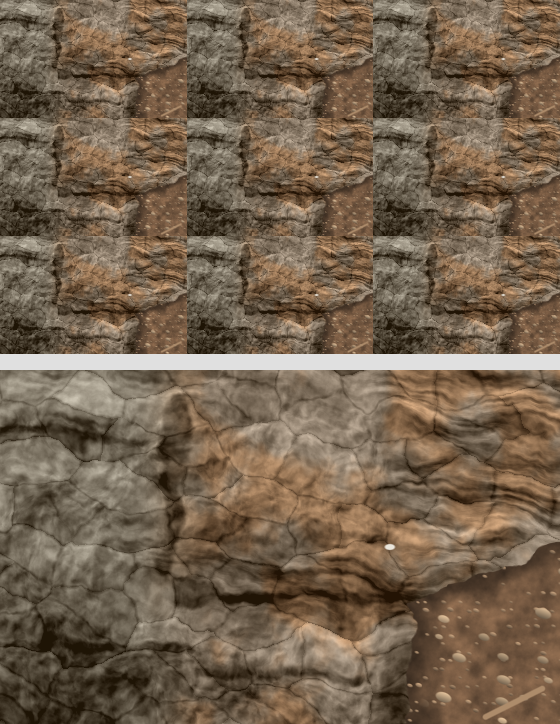
Top: the whole. Bottom: its middle third, enlarged.
Give the GLSL for this texture, as a Shadertoy shader.

```glsl
// Weathered rock face with ledges, cracks and a pebbled soil bank, tiled three by three.

float hash(vec2 p) {
    return fract(sin(dot(p, vec2(127.1, 311.7))) * 43758.5453);
}

float noise(vec2 p) {
    vec2 i = floor(p), f = fract(p);
    f = f * f * (3.0 - 2.0 * f);
    return mix(mix(hash(i), hash(i + vec2(1, 0)), f.x),
               mix(hash(i + vec2(0, 1)), hash(i + vec2(1, 1)), f.x), f.y);
}

float fbm(vec2 p) {
    float sum = 0.0, amp = 0.5;
    for (int i = 0; i < 5; i++) {
        sum += amp * noise(p);
        p = mat2(1.6, 1.2, -1.2, 1.6) * p + 7.3;
        amp *= 0.5;
    }
    return sum;
}

// Soft elliptical patch
float blob(vec2 p, vec2 center, vec2 radius) {
    vec2 d = (p - center) / radius;
    return exp(-dot(d, d));
}

float segment(vec2 p, vec2 a, vec2 b) {
    vec2 d = b - a;
    return length(p - a - d * clamp(dot(p - a, d) / dot(d, d), 0.0, 1.0));
}

// Tapering dark crack
float crack(vec2 p, vec2 a, vec2 b, float width) {
    return 1.0 - smoothstep(0.2 * width, width, segment(p, a, b));
}

// Angular blocks: x = distance to the joint, y = random tilt shading
vec2 facets(vec2 p) {
    vec2 cell = floor(p), tilt = vec2(0);
    float near = 9.0, next = 9.0;
    for (int j = -1; j <= 1; j++)
    for (int i = -1; i <= 1; i++) {
        vec2 id = cell + vec2(i, j);
        vec2 d = p - id - vec2(hash(id), hash(id + 31.7));
        float dist = length(d);
        if (dist < near) {
            next = near;
            near = dist;
            tilt = vec2(hash(id + 5.1) - 0.5, d.y * 0.5);
        } else next = min(next, dist);
    }
    return vec2(next - near, tilt.x + tilt.y);
}

// Surface height: rough stone blended with slanting strata
float relief(vec2 p, float layered) {
    float rough = fbm(p * 9.0) + 0.35 * abs(fbm(p * 17.0 + 4.0) - 0.5);
    float strata = fbm(vec2(p.x * 5.0, (p.y + 0.16 * p.x) * 21.0));
    return mix(rough, strata, layered);
}

// Pebbles on a jittered grid: x = coverage, y = brightness
vec2 pebbles(vec2 p, float scale, float density, float px) {
    vec2 id = floor(p * scale);
    vec2 d = fract(p * scale) - 0.35 - 0.3 * vec2(hash(id), hash(id + 8.2));
    d = mat2(0.94, 0.34, -0.34, 0.94) * d * vec2(0.75, 1.25);
    float radius = 0.14 + 0.16 * hash(id + 3.3);
    float cover = 1.0 - smoothstep(-px * scale, px * scale, length(d) - radius);
    return vec2(cover * step(hash(id + 17.0), density), 0.75 + d.y + 0.3 * hash(id + 2.0));
}

void mainImage(out vec4 fragColor, in vec2 fragCoord) {
    vec2 u = fract(3.0 * fragCoord / iResolution.xy);
    vec2 p = u * vec2(1.58, 1.0);
    float px = 3.0 / iResolution.y;
    vec2 warp = vec2(fbm(p * 7.0), fbm(p * 7.0 + 19.0)) - 0.48;
    vec2 w = u + 0.09 * warp;
    vec2 q = p + 0.10 * warp;

    // Broad light and shade of the outcrop
    float tone = 0.44
        + 0.20 * blob(w, vec2(0.53, 0.75), vec2(0.18, 0.18))
        + 0.30 * blob(w, vec2(0.55, 0.24), vec2(0.17, 0.06))
        + 0.28 * blob(w, vec2(0.12, 0.94), vec2(0.20, 0.06))
        + 0.20 * blob(w, vec2(0.20, 0.52), vec2(0.08, 0.12))
        + 0.26 * blob(w, vec2(0.84, 0.90), vec2(0.12, 0.05))
        + 0.22 * blob(w, vec2(0.88, 0.53), vec2(0.12, 0.07))
        - 0.32 * blob(w, vec2(0.05, 0.10), vec2(0.13, 0.22))
        - 0.30 * blob(w, vec2(0.23, 0.12), vec2(0.12, 0.10))
        - 0.22 * blob(w, vec2(0.50, 0.41), vec2(0.20, 0.05))
        - 0.45 * blob(w, vec2(0.73, 0.38), vec2(0.06, 0.05))
        - 0.30 * blob(w, vec2(0.71, 0.14), vec2(0.03, 0.18));

    // Relief lit from the upper left, broken into blocks
    float layered = clamp(blob(u, vec2(0.5, 0.41), vec2(0.25, 0.12))
        + smoothstep(0.66, 0.78, w.x) + 0.5 * smoothstep(0.85, 0.95, w.y), 0.0, 0.85);
    float slope = relief(q, layered) - relief(q + vec2(-0.008, 0.013), layered);
    vec2 block = facets(q * vec2(6.0, 9.0) + vec2(0.0, q.x));
    tone += 2.3 * slope + 0.24 * block.y + 0.5 * (fbm(p * 32.0) - 0.48);
    tone -= 0.20 * (1.0 - smoothstep(0.0, 0.10, block.x));

    // Main joints and undercut ledges
    tone -= 0.42 * crack(w, vec2(0.31, 0.92), vec2(0.29, 0.40), 0.022);
    tone -= 0.40 * crack(w, vec2(0.08, 0.24), vec2(0.34, 0.22), 0.025);
    tone -= 0.38 * crack(w, vec2(0.32, 0.35), vec2(0.70, 0.36), 0.022);
    tone -= 0.35 * crack(w, vec2(0.36, 0.14), vec2(0.66, 0.15), 0.022);
    tone -= 0.32 * crack(w, vec2(0.00, 0.84), vec2(0.26, 0.80), 0.018);
    tone -= 0.30 * crack(w, vec2(0.70, 0.68), vec2(0.98, 0.60), 0.016);

    vec3 color = mix(vec3(0.21, 0.16, 0.10), vec3(0.78, 0.71, 0.63), clamp(tone, -0.15, 1.1));
    float rust = smoothstep(0.45, 0.68, fbm(p * 6.0 + 3.0)) * smoothstep(0.24, 0.40, u.x);
    color *= mix(vec3(1.0), vec3(1.10, 0.96, 0.82), rust);
    color *= mix(vec3(0.95, 1.0, 1.02), vec3(1.0), smoothstep(0.2, 0.4, u.x));

    // Soil bank with pebbles and a dry stick
    float bank = min(0.34 + 0.62 * (w.x - 0.72) - w.y, 1.2 * (w.x - 0.725));
    vec3 soil = vec3(0.45, 0.34, 0.25) * (0.62 + 0.8 * fbm(p * 26.0));
    soil *= 0.6 + 0.4 * smoothstep(0.0, 0.07, bank);
    vec2 small = pebbles(p, 42.0, 0.30, px), large = pebbles(p + 0.02, 17.0, 0.30, px);
    soil = mix(soil, vec3(0.66, 0.54, 0.42) * small.y, small.x);
    soil = mix(soil, vec3(0.76, 0.65, 0.52) * large.y, large.x * smoothstep(0.02, 0.05, bank));
    float stick = segment(p, vec2(1.37, 0.02), vec2(1.53, 0.10)) - 0.008;
    soil = mix(soil, vec3(0.68, 0.55, 0.42), 1.0 - smoothstep(-px, px, stick));
    color = mix(color, soil, smoothstep(-px, px, bank));

    // Bright chip on the rock
    float chip = length((p - vec2(1.10, 0.50)) * vec2(0.7, 1.2)) - 0.010;
    color = mix(color, vec3(0.92, 0.90, 0.86), 1.0 - smoothstep(-px, px, chip));
    fragColor = vec4(clamp(color, 0.0, 1.0), 1.0);
}
```
